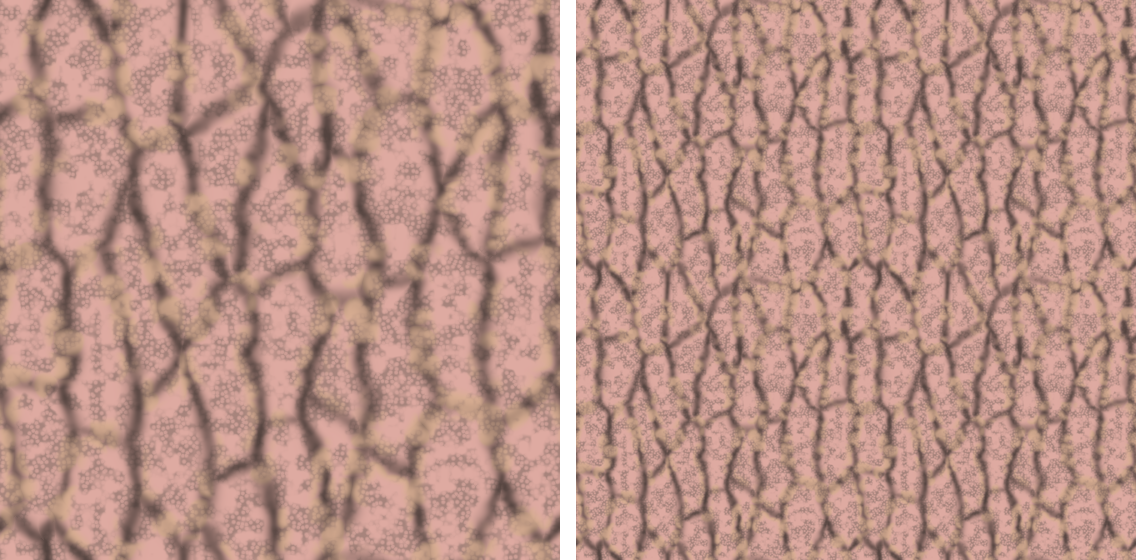
Left: one tile. Right: repeated 2 by 2.
Write a WebGL 1 fragment shader that draws this texture.

```glsl
precision highp float;
// Tiling tissue of tall pink cells with soft dark walls, tan beads and fine grain.
uniform vec2 u_resolution;

#define CELLS vec2(9.0, 4.0)
#define JITTER 0.85
#define WALL_WIDTH 0.0145
#define BEAD_REACH 0.036
#define BEADS 21.0
#define CLUMPS 46.0
#define GRAINS 112.0
#define GRAIN_SHADE 0.8
#define PINK vec3(0.870, 0.665, 0.630)
#define TAN vec3(0.860, 0.690, 0.580)
#define BROWN vec3(0.600, 0.480, 0.450)
#define WALL vec3(0.290, 0.235, 0.220)

float hash(vec2 p) {
  return fract(sin(dot(p, vec2(127.1, 311.7))) * 43758.5453);
}

// Value noise that wraps after `period` lattice steps.
float noise(vec2 uv, float period, float seed) {
  vec2 p = uv * period;
  vec2 i = floor(p), f = fract(p);
  f = f * f * (3.0 - 2.0 * f);
  vec2 lo = mod(i, period) + seed, hi = mod(i + 1.0, period) + seed;
  return mix(mix(hash(lo), hash(vec2(hi.x, lo.y)), f.x),
             mix(hash(vec2(lo.x, hi.y)), hash(hi), f.x), f.y);
}

// Jittered centre of a wrapped lattice cell.
vec2 centre(vec2 cell, vec2 period) {
  vec2 c = mod(cell, period);
  return 0.5 + JITTER * (vec2(hash(c + 3.7), hash(c + 41.3)) - 0.5);
}

// Distance to the nearest centre, in lattice steps.
float spots(vec2 uv, float period) {
  vec2 p = uv * period;
  vec2 i = floor(p), f = fract(p);
  float nearest = 4.0;
  for (int y = -1; y <= 1; y++) {
    for (int x = -1; x <= 1; x++) {
      vec2 o = vec2(float(x), float(y));
      vec2 d = o + centre(i + o, vec2(period)) - f;
      nearest = min(nearest, dot(d, d));
    }
  }
  return sqrt(nearest);
}

// Stretched Voronoi: x = wall distance in canvas units, y = wall darkness.
vec2 walls(vec2 uv) {
  vec2 p = uv * CELLS;
  vec2 i = floor(p), f = fract(p);
  vec2 home = vec2(0.0), toHome = vec2(4.0);
  for (int y = -1; y <= 1; y++) {
    for (int x = -1; x <= 1; x++) {
      vec2 o = vec2(float(x), float(y));
      vec2 d = o + centre(i + o, CELLS) - f;
      if (dot(d, d) < dot(toHome, toHome)) { toHome = d; home = o; }
    }
  }
  vec2 result = vec2(1.0, 0.0);
  for (int y = -2; y <= 2; y++) {
    for (int x = -2; x <= 2; x++) {
      if (x == 0 && y == 0) continue;
      vec2 o = home + vec2(float(x), float(y));
      vec2 toOther = o + centre(i + o, CELLS) - f;
      vec2 slope = (toOther - toHome) * CELLS;
      float d = 0.5 * (dot(toOther, toOther) - dot(toHome, toHome)) / length(slope);
      // Upright walls are darker than level ones.
      float strength = mix(0.65, 1.0, abs(slope.x) / length(slope));
      float s = d / WALL_WIDTH;
      result = vec2(min(result.x, d), max(result.y, strength * exp(-s * s)));
    }
  }
  return result;
}

void main() {
  vec2 uv = gl_FragCoord.xy / u_resolution;

  // Wavering walls
  vec2 sway = vec2(noise(uv, 14.0, 5.1), noise(uv, 14.0, 67.9)) - 0.5;
  vec2 ripple = vec2(noise(uv, 38.0, 13.3), noise(uv, 38.0, 91.7)) - 0.5;
  vec2 wall = walls(uv + 0.026 * sway + 0.010 * ripple);

  // Fine grain: dim clumps holding small pale dots
  float clump = 0.6 * noise(uv, CLUMPS, 23.9) + 0.4 * noise(uv, 2.0 * CLUMPS, 57.1);
  float dots = smoothstep(0.15, 0.65, spots(uv, GRAINS));
  float grain = smoothstep(0.32, 0.70, clump) * (0.3 + 0.7 * dots);

  // Tan beads strung along the walls
  float lump = 1.0 - smoothstep(0.22, 0.68, spots(uv + 0.012 * ripple, BEADS));
  float bead = lump * smoothstep(0.25, 0.60, noise(uv, 17.0, 31.7));
  float near = 1.0 - smoothstep(0.4 * BEAD_REACH, BEAD_REACH, wall.x);

  vec3 color = mix(PINK, TAN, near * smoothstep(0.05, 0.55, bead));
  color = mix(color, BROWN, GRAIN_SHADE * grain * (1.0 - 0.35 * near * bead));
  float patchy = mix(0.55, 1.0, noise(uv, 24.0, 77.3)) * mix(0.85, 1.1, clump);
  float dark = wall.y * patchy * (1.0 - 0.75 * bead);
  color = mix(color, WALL, clamp(dark, 0.0, 0.9));
  gl_FragColor = vec4(color, 1.0);
}
```
